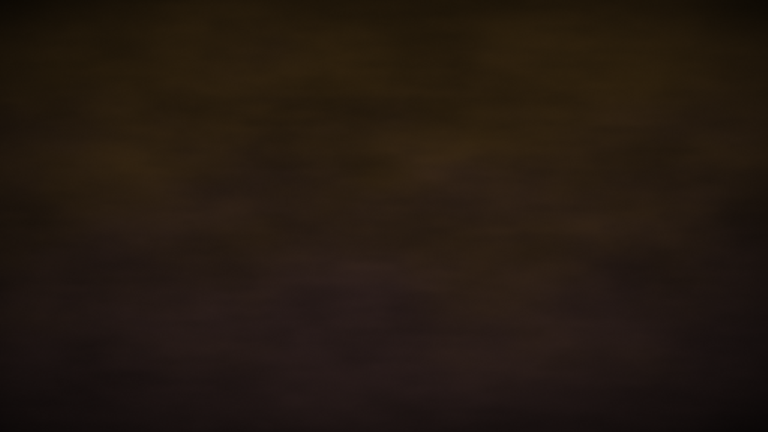
A Shadertoy shader for this texture:

```glsl
float hash(vec2 p) {
    vec3 q = fract(vec3(p.xyx) * 0.1031);
    q += dot(q, q.yzx + 33.33);
    return fract((q.x + q.y) * q.z);
}

float noise(vec2 p) {
    vec2 cell = floor(p);
    vec2 f = fract(p);
    f = f * f * f * (f * (f * 6.0 - 15.0) + 10.0);
    float low = mix(hash(cell), hash(cell + vec2(1, 0)), f.x);
    float high = mix(hash(cell + vec2(0, 1)), hash(cell + vec2(1, 1)), f.x);
    return mix(low, high, f.y);
}

float fbm(vec2 p) {
    float sum = 0.0;
    float weight = 0.5;
    for (int i = 0; i < 5; i++) {
        sum += weight * noise(p);
        p = mat2(1.98, 0.12, -0.12, 1.98) * p + 17.3;
        weight *= 0.5;
    }
    return sum / 0.97;
}

void mainImage(out vec4 fragColor, in vec2 fragCoord) {
    vec2 uv = fragCoord / iResolution.xy;
    vec2 p = fragCoord / iResolution.y;

    // Soft clouds stretched sideways, with faint thin streaks
    float clouds = fbm(p * vec2(4.0, 8.0) + 5.0) - 0.5;
    float streaks = noise(p * vec2(7.0, 60.0) + 40.0) - 0.5;
    float tint = fbm(p * vec2(3.5, 7.0) + 71.0) - 0.5;

    // Violet brown below, olive brown above
    float height = clamp(uv.y + 0.45 * tint, 0.0, 1.0);
    vec3 violetBrown = vec3(0.142, 0.098, 0.092);
    vec3 oliveBrown = vec3(0.182, 0.128, 0.054);
    vec3 color = mix(violetBrown, oliveBrown, smoothstep(0.05, 0.95, height));
    color *= 1.0 + 0.55 * clouds + 0.06 * streaks;

    // Darkened borders
    vec2 edge = abs(uv * 2.0 - 1.0);
    float vignette = 1.0 - 0.36 * pow(edge.x, 3.2) - 0.36 * pow(edge.y, 3.5);
    color *= 1.04 * vignette;

    // Fine dither against banding
    color += (hash(floor(uv * vec2(512, 288))) - 0.5) / 255.0;
    fragColor = vec4(color, 1.0);
}
```
